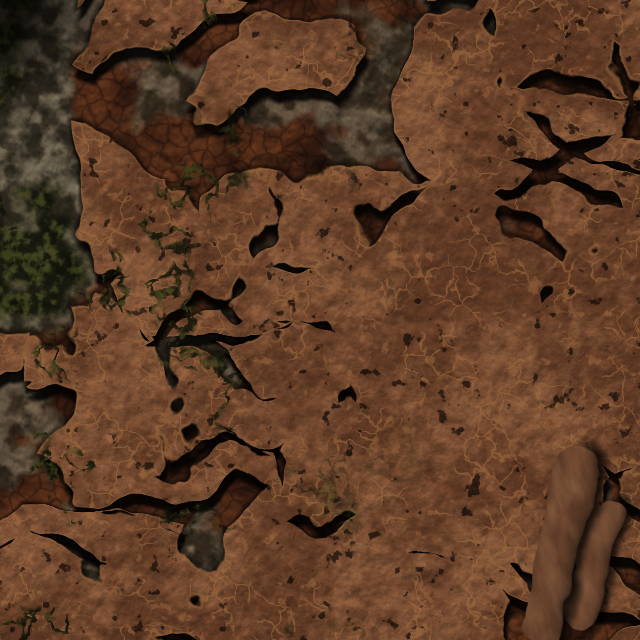
Give the GLSL for this texture, as a WebGL 2 fragment shader.

```glsl
#version 300 es
precision highp float;

uniform vec2 u_resolution;
out vec4 fragColor;

vec2 hash2(vec2 p) {
  vec3 h = fract(p.xyx * vec3(0.1031, 0.1030, 0.0973));
  h += dot(h, h.yzx + 33.33);
  return fract((h.xx + h.yz) * h.zy);
}

float noise(vec2 p) {
  vec2 i = floor(p), f = fract(p);
  f = f * f * (3.0 - 2.0 * f);
  float low = mix(hash2(i).x, hash2(i + vec2(1, 0)).x, f.x);
  float high = mix(hash2(i + vec2(0, 1)).x, hash2(i + vec2(1, 1)).x, f.x);
  return mix(low, high, f.y);
}

float fbm(vec2 p) {
  float sum = 0.0, amp = 0.533;
  for (int i = 0; i < 4; i++) {
    sum += amp * noise(p);
    p = mat2(1.6, 1.2, -1.2, 1.6) * p + 7.3;
    amp *= 0.5;
  }
  return sum;
}

vec2 warp(vec2 p, float freq, float amount) {
  return p + amount * (vec2(fbm(p * freq), fbm(p * freq + 19.7)) - 0.5);
}

// Distance to the nearest border between irregular cells
float cellEdge(vec2 p) {
  vec2 cell = floor(p), nearest = vec2(0);
  float best = 9.0, edge = 9.0;
  for (int k = 0; k < 9; k++) {
    vec2 g = cell + vec2(k % 3 - 1, k / 3 - 1);
    vec2 r = g + hash2(g) - p;
    if (dot(r, r) < best) { best = dot(r, r); nearest = r; }
  }
  for (int k = 0; k < 25; k++) {
    vec2 g = cell + vec2(k % 5 - 2, k / 5 - 2);
    vec2 r = g + hash2(g) - p, gap = r - nearest;
    if (dot(gap, gap) > 1e-4) edge = min(edge, dot(0.5 * (r + nearest), normalize(gap)));
  }
  return edge;
}

// Positive inside the bare corner at the upper left
float bareCorner(vec2 p) {
  vec2 q = warp(p, 7.0, 0.12);
  return min(0.13 - q.x, q.y - 0.47);
}

// Positive on the bark plates, negative in the openings
float plateDistance(vec2 p) {
  vec2 q = warp(p, 5.0, 0.2);
  float ragged = 0.014 * (fbm(p * 32.0) - 0.5);
  float opening = 0.06 * smoothstep(0.43, 0.74, fbm(p * 3.6 + 4.0)) - 0.005;
  float plates = cellEdge(q * vec2(3.3, 4.1) + 2.0) / 3.8 - opening;
  float tear = 0.019 * smoothstep(0.5, 0.7, fbm(p * 6.0 + 31.0)) - 0.006;
  float tears = cellEdge(q * vec2(5.0, 8.0) + 11.0) / 7.0 - tear;
  return min(min(plates, tears) + ragged, -bareCorner(p));
}

float relief(vec2 p, float freq) {
  return fbm(p * freq) - fbm(p * freq + vec2(-0.1, 0.3));
}

vec3 plateColor(vec2 p, float d, float px) {
  float tone = fbm(p * 9.0) * 0.6 + fbm(p * 70.0) * 0.4;
  vec3 color = mix(vec3(0.36, 0.215, 0.135), vec3(0.51, 0.335, 0.22), smoothstep(0.3, 0.72, tone));
  color *= 1.0 + 0.55 * relief(p, 42.0) + 0.4 * relief(p, 130.0);
  // Fine pale veins
  float vein = cellEdge(warp(p, 30.0, 0.05) * 27.0) / 27.0;
  float veins = (1.0 - smoothstep(0.0003, 0.0012 + px, vein)) * smoothstep(0.46, 0.68, noise(p * 26.0 + 5.0));
  color = mix(color, vec3(0.62, 0.42, 0.24), 0.6 * veins);
  // Crumbs and pits
  float crumb = fbm(p * 55.0 + 40.0);
  color = mix(color, vec3(0.58, 0.38, 0.24), 0.6 * smoothstep(0.7, 0.8, crumb));
  color *= 1.0 - 0.6 * smoothstep(0.29, 0.2, crumb);
  // Thin lifted rim
  float rim = smoothstep(0.0055, 0.002, d) * smoothstep(0.35, 0.65, noise(p * 22.0));
  return mix(color, vec3(0.56, 0.38, 0.22), 0.55 * rim);
}

vec3 underColor(vec2 p, float bare, float px) {
  vec3 color = mix(vec3(0.19, 0.095, 0.055), vec3(0.33, 0.175, 0.095), smoothstep(0.3, 0.7, fbm(p * 20.0)));
  float crack = cellEdge(warp(p, 30.0, 0.03) * 38.0) / 38.0;
  color *= 0.72 + 0.28 * smoothstep(0.0, 0.0025 + px, crack);
  // Grey wood and lichen
  vec3 grey = mix(vec3(0.17, 0.15, 0.11), vec3(0.4, 0.36, 0.29), smoothstep(0.35, 0.68, fbm(p * 38.0 + 3.0)));
  float wood = max(smoothstep(-0.02, 0.01, bare), 0.8 * smoothstep(0.54, 0.64, fbm(p * 7.0 + 50.0)));
  return mix(color, grey, wood) * (1.0 + 0.9 * relief(p, 50.0));
}

float mossCover(vec2 p, float bare) {
  float strand = abs(fbm(warp(p, 25.0, 0.04) * 32.0) - 0.5);
  float clump = smoothstep(0.61, 0.7, fbm(p * 11.0 + 70.0)) * smoothstep(0.8, 0.2, p.x);
  float carpet = smoothstep(0.0, 0.03, bare) * smoothstep(0.42, 0.56, fbm(p * 8.0 + 9.0) + 0.5 * (0.68 - p.y));
  return max(clump * smoothstep(0.075, 0.03, strand), carpet);
}

// Curled strip of bark shaded as a cylinder, over its own soft shadow
vec3 addRoll(vec3 base, vec2 p, vec2 a, vec2 b, float radius, float px) {
  vec2 q = warp(p, 14.0, 0.025), axis = b - a;
  vec2 off = q - a - axis * clamp(dot(q - a, axis) / dot(axis, axis), 0.0, 1.0);
  float d = length(off) - radius, across = off.x / radius;
  base *= 1.0 - 0.75 * smoothstep(0.022, 0.0, d) * smoothstep(-0.4, 0.8, across);
  float grain = fbm(vec2(p.x * 60.0 + p.y * 12.0, p.y * 25.0));
  vec3 bark = mix(vec3(0.28, 0.17, 0.11), vec3(0.47, 0.32, 0.22), grain);
  bark *= 0.35 + 0.8 * sqrt(max(0.0, 1.0 - pow(across + 0.25, 2.0) * 0.64));
  return mix(base, bark, smoothstep(px, -px, d));
}

void main() {
  vec2 p = gl_FragCoord.xy / u_resolution.y;
  float px = 1.0 / u_resolution.y;
  float d = plateDistance(p), bare = bareCorner(p);

  // Lower layer, darkened beneath overhanging edges
  float overhang = plateDistance(p + vec2(-0.004, 0.017));
  float shade = smoothstep(-0.008, 0.006, overhang);
  vec3 under = underColor(p, bare, px) * (1.0 - 0.85 * shade);
  under *= 1.0 - 0.5 * smoothstep(-0.012, 0.0, d);
  vec3 color = mix(under, plateColor(p, d, px), smoothstep(-px, px, d));

  // Moss strands and carpet
  float tuft = fbm(p * 95.0);
  vec3 moss = mix(vec3(0.05, 0.06, 0.025), vec3(0.24, 0.25, 0.1), smoothstep(0.35, 0.75, tuft));
  color = mix(color, moss, 0.88 * mossCover(p, bare));

  color = addRoll(color, p, vec2(0.95, 0.2), vec2(0.905, 0.04), 0.024, px);
  color = addRoll(color, p, vec2(0.905, 0.27), vec2(0.845, 0.02), 0.03, px);

  // Light falls off toward the upper left corner
  color *= mix(0.25, 1.0, smoothstep(0.02, 0.2, length(p - vec2(0.0, 1.0))));
  fragColor = vec4(clamp(color, 0.0, 1.0), 1.0);
}
```
